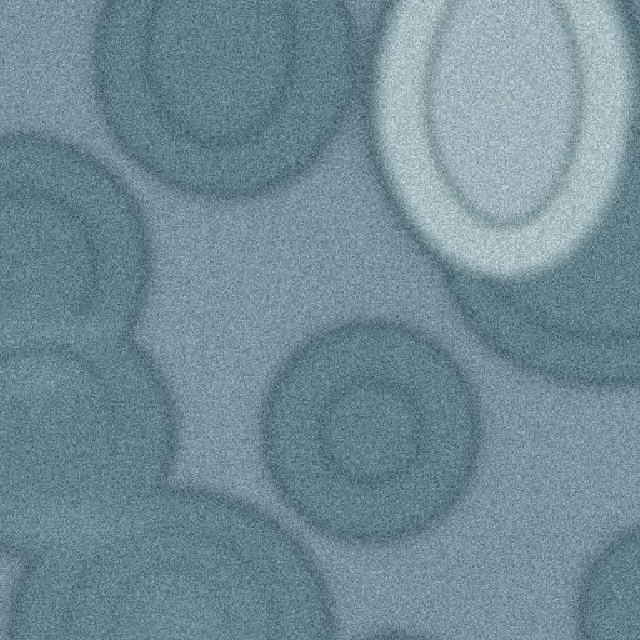
Reproduce this background procedurally as a WebGL 2 fragment shader.

```glsl
#version 300 es
precision highp float;
// Soft grainy teal pebbles with inner rings, and one pale pebble, on slate blue.
uniform vec2 u_resolution;
out vec4 fragColor;

float hash(vec2 p) {
    vec3 q = fract(p.xyx * vec3(0.1031, 0.1030, 0.0973));
    q += dot(q, q.yzx + 33.33);
    return fract((q.x + q.y) * q.z);
}

// Smooth value noise
float noise(vec2 p) {
    vec2 i = floor(p), f = fract(p);
    f = f * f * (3.0 - 2.0 * f);
    return mix(mix(hash(i), hash(i + vec2(1, 0)), f.x),
               mix(hash(i + vec2(0, 1)), hash(i + vec2(1, 1)), f.x), f.y);
}

// Approximate signed distance to an ellipse
float ellipse(vec2 p, vec2 centre, vec2 radii) {
    vec2 q = (p - centre) / radii;
    float k = length(q);
    return k * (k - 1.0) / max(length(q / radii), 1e-4);
}

float smoothMin(float a, float b, float k) {
    float h = max(k - abs(a - b), 0.0) / k;
    return min(a, b) - h * h * k * 0.25;
}

// Soft line of a given width around distance zero
float band(float d, float width) {
    return exp(-d * d / (width * width));
}

// Blurred patch of light
float haze(vec2 p, vec2 centre, vec2 radii) {
    vec2 q = (p - centre) / radii;
    return exp(-dot(q, q));
}

// Teal body with a darker rim and a faint outer shadow
vec3 pebble(vec3 base, float d) {
    vec3 col = mix(base, vec3(0.385, 0.495, 0.535), smoothstep(0.014, -0.014, d));
    col -= 0.055 * band(d + 0.006, 0.014);
    return col - 0.02 * band(max(d, 0.0), 0.03) * step(0.0, d) * smoothstep(0.0, 0.01, d);
}

void main() {
    vec2 uv = gl_FragCoord.xy / u_resolution;
    vec2 p = uv + 0.005 * (vec2(noise(uv * 9.0), noise(uv * 9.0 + 40.0)) - 0.5);

    // Slate ground
    vec3 col = vec3(0.49, 0.575, 0.625) + 0.02 * (noise(uv * 3.0) - 0.5);

    // Upper group: round pebble, surround of the pale pebble, right pebble
    float upper = ellipse(p, vec2(0.352, 0.905), vec2(0.208, 0.218));
    float surround = ellipse(p, vec2(0.792, 0.85), vec2(0.225, 0.305));
    float right = ellipse(p, vec2(0.945, 0.635), vec2(0.268, 0.241));
    float top = smoothMin(smoothMin(upper, surround, 0.045), right, 0.015);

    // Left group: two overlapping pebbles above a wide one
    float left = ellipse(p, vec2(0.04, 0.583), vec2(0.197, 0.207));
    float low = ellipse(p, vec2(0.07, 0.325), vec2(0.207, 0.2));
    float bottom = ellipse(p, vec2(0.267, 0.0), vec2(0.258, 0.243));
    float side = smoothMin(smoothMin(left, low, 0.02), bottom, 0.02);

    // Separate pebbles
    float middle = ellipse(p, vec2(0.58, 0.326), vec2(0.172, 0.174));
    float corner = ellipse(p, vec2(1.045, 0.035), vec2(0.145, 0.152));
    float foot = ellipse(p, vec2(0.62, -0.125), vec2(0.13, 0.137));
    col = pebble(col, min(min(top, side), min(middle, min(corner, foot))));

    // Inner rings
    float rings = band(ellipse(p, vec2(0.344, 0.925), vec2(0.114, 0.15)), 0.014);
    rings += band(ellipse(p, vec2(0.58, 0.326), vec2(0.079, 0.08)), 0.013);
    rings += 0.9 * band(ellipse(p, vec2(0.94, 0.635), vec2(0.195, 0.163)), 0.014);
    rings += 0.9 * band(ellipse(p, vec2(0.04, 0.583), vec2(0.11, 0.113)), 0.014)
        * smoothstep(0.47, 0.53, p.y);
    rings += 0.8 * band(ellipse(p, vec2(0.065, 0.325), vec2(0.115, 0.13)), 0.012)
        * smoothstep(0.26, 0.42, p.y);
    float wide = band(ellipse(p, vec2(0.267, 0.0), vec2(0.165, 0.172)), 0.013);
    wide += 0.8 * band(ellipse(p, vec2(0.267, 0.0), vec2(0.092, 0.116)), 0.012);
    rings += 0.5 * wide;
    col -= 0.05 * rings;

    // Pale seams where the left pebbles overlap
    col += 0.045 * haze(p, vec2(0.06, 0.485), vec2(0.14, 0.025));
    col += 0.05 * haze(p, vec2(0.06, 0.41), vec2(0.08, 0.035));
    col += 0.045 * haze(p, vec2(0.11, 0.175), vec2(0.14, 0.045));
    col += 0.035 * haze(p, vec2(0.29, 0.03), vec2(0.12, 0.09));

    // Pale pebble with its own ring
    float pale = ellipse(p, vec2(0.788, 0.845), vec2(0.196, 0.277));
    float core = ellipse(p, vec2(0.787, 0.85), vec2(0.117, 0.2));
    vec3 paleColor = mix(vec3(0.665, 0.745, 0.765), vec3(0.625, 0.705, 0.73),
                         smoothstep(0.01, -0.02, core));
    paleColor -= vec3(0.13, 0.12, 0.12) * band(core, 0.012);
    col = mix(col, paleColor, smoothstep(0.02, -0.02, pale));

    // Fine film grain
    vec2 cell = floor(uv * 512.0);
    float grain = hash(cell) + hash(cell + 71.0) + hash(cell + 157.0) - 1.5;
    col += 0.11 * grain * vec3(1.0, 0.98, 0.96);
    fragColor = vec4(clamp(col, 0.0, 1.0), 1.0);
}
```
